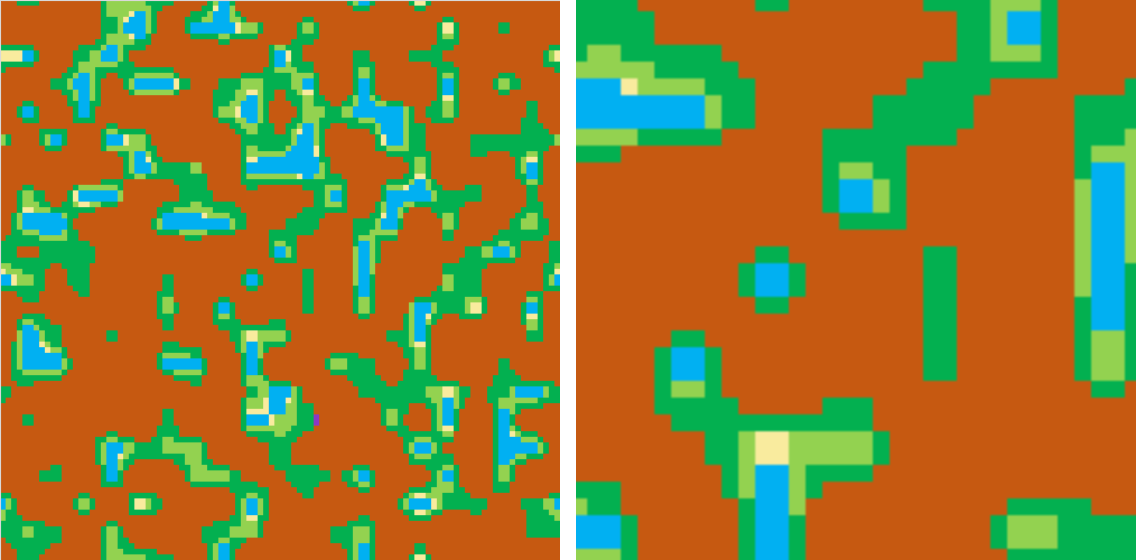
Left, the full canvas; right, a detail of the centre.
Write a three.js fragment shader that draws this texture.

```glsl
// A tileable blocky terrain map: random heights on a coarse lattice are
// interpolated in a few discrete steps per tile, then cut into height bands
// (soil, grass, meadow, sand, water). Rare violet specks dot the soil.

#define TILES 20.0           // lattice tiles across the canvas
#define STEPS 5.0            // square cells across one tile
#define GRASS_LEVEL 0.61
#define MEADOW_LEVEL 0.757
#define SAND_LEVEL 0.842
#define WATER_LEVEL 0.86
#define SPECK_CHANCE 0.007
#define EDGE_SOFTNESS 0.12   // in cells
#define FRAME_WIDTH 0.002    // pale line along the left and top
#define SEED 3.7

varying vec2 vUv;

const vec3 SOIL = vec3(0.775, 0.350, 0.065);
const vec3 GRASS = vec3(0.010, 0.690, 0.315);
const vec3 MEADOW = vec3(0.575, 0.825, 0.315);
const vec3 SAND = vec3(0.975, 0.920, 0.620);
const vec3 WATER = vec3(0.005, 0.690, 0.950);
const vec3 SPECK = vec3(0.550, 0.220, 0.760);
const vec3 FRAME = vec3(0.850);

float hash(vec2 p, float seed) {
  vec3 q = fract(vec3(p.xyx + seed) * vec3(0.1031, 0.1030, 0.0973));
  q += dot(q, q.yzx + 33.33);
  return fract((q.x + q.y) * q.z);
}

// Random height of a lattice point, wrapping around the canvas.
float latticeHeight(vec2 point) {
  return hash(mod(point, TILES), SEED);
}

// Both ends of a tile are sampled, so each lattice point spans two cells.
float cellHeight(vec2 cell) {
  vec2 tile = floor((cell + 0.5) / STEPS);
  vec2 t = (cell - tile * STEPS) / (STEPS - 1.0);
  float low = mix(latticeHeight(tile), latticeHeight(tile + vec2(1.0, 0.0)), t.x);
  float high = mix(latticeHeight(tile + vec2(0.0, 1.0)), latticeHeight(tile + 1.0), t.x);
  return mix(low, high, t.y);
}

// Specks are one cell wide and two high, beside a lattice point.
bool isSpeck(vec2 cell) {
  vec2 shifted = cell + vec2(0.5, 1.5);
  vec2 point = floor(shifted / STEPS);
  vec2 inner = floor(shifted - point * STEPS);
  bool inside = inner.x == 1.0 && inner.y < 2.0;
  return inside && hash(mod(point, TILES), SEED + 41.3) < SPECK_CHANCE;
}

vec3 cellColor(vec2 cell) {
  float height = cellHeight(cell);
  if (height > WATER_LEVEL) return WATER;
  if (height > SAND_LEVEL) return SAND;
  if (height > MEADOW_LEVEL) return MEADOW;
  if (height > GRASS_LEVEL) return GRASS;
  return isSpeck(cell) ? SPECK : SOIL;
}

void main() {
  // Blend the four cells around the nearest grid corner.
  vec2 p = vUv * TILES * STEPS;
  vec2 corner = floor(p + 0.5);
  vec2 blend = smoothstep(-EDGE_SOFTNESS, EDGE_SOFTNESS, p - corner);
  vec3 below = mix(cellColor(corner - 1.0), cellColor(corner - vec2(0.0, 1.0)), blend.x);
  vec3 above = mix(cellColor(corner - vec2(1.0, 0.0)), cellColor(corner), blend.x);
  vec3 color = mix(below, above, blend.y);

  // Thin pale frame line.
  float edgeDistance = min(vUv.x, 1.0 - vUv.y);
  color = mix(FRAME, color, smoothstep(0.5 * FRAME_WIDTH, 1.5 * FRAME_WIDTH, edgeDistance));

  gl_FragColor = vec4(color, 1.0);
}
```
